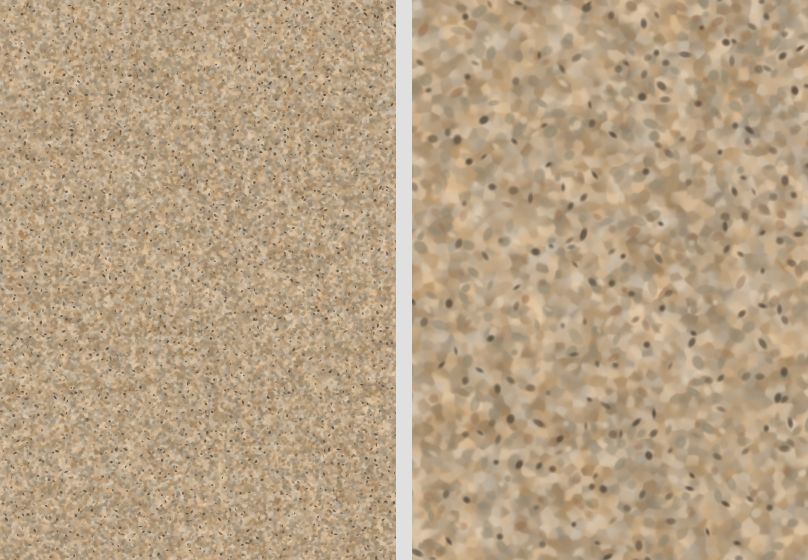
Left: the whole. Right: its middle third, enlarged.
Give the GLSL for this texture, as a Shadertoy shader.

```glsl
// Fine sandy stone: soft beige grains sprinkled with dark, grey, brown and pale specks.

// Lengths are fractions of the canvas height; cell counts are per canvas height.
const vec3 SAND = vec3(0.736, 0.645, 0.528);
const vec3 WARM_SHIFT = vec3(0.045, 0.0, -0.050);
const vec3 DARK = vec3(0.34, 0.29, 0.24);
const vec3 GREY = vec3(0.57, 0.53, 0.44);
const vec3 BROWN = vec3(0.59, 0.45, 0.33);
const vec3 PALE = vec3(0.87, 0.80, 0.69);

const float FINE_CELLS = 190.0;
const float COARSE_CELLS = 95.0;
const float CLUMP_CELLS = 28.0;
const float FINE_CONTRAST = 0.19;
const float COARSE_CONTRAST = 0.11;
const float CLUMP_CONTRAST = 0.035;
const float GRAIN_SHARPNESS = 6.0;
const float SPECK_SOFTNESS = 0.0013;

float hash(vec2 p) {
    return fract(sin(dot(p, vec2(127.1, 311.7))) * 43758.5453);
}

vec2 hash2(vec2 p) {
    return vec2(hash(p), hash(p + 57.3));
}

// Blended irregular cells: x is the tone, y the warmth, both around zero.
vec2 grains(vec2 p) {
    vec2 cell = floor(p);
    vec2 sum = vec2(0.0);
    float total = 0.0;
    for (int y = -1; y <= 1; y++) {
        for (int x = -1; x <= 1; x++) {
            vec2 id = cell + vec2(x, y);
            vec2 d = id + hash2(id) - p;
            float weight = exp(-GRAIN_SHARPNESS * dot(d, d));
            sum += weight * (hash2(id + 19.7) - 0.5);
            total += weight;
        }
    }
    return sum / total;
}

// Coverage of scattered, randomly turned oval specks.
float specks(vec2 uv, float cells, float density, float radius, float seed) {
    vec2 p = uv * cells;
    vec2 cell = floor(p);
    float soft = max(SPECK_SOFTNESS, 0.7 / iResolution.y);
    float cover = 0.0;
    for (int y = -1; y <= 1; y++) {
        for (int x = -1; x <= 1; x++) {
            vec2 id = cell + vec2(x, y);
            vec2 key = id + seed;
            vec2 d = (p - id - hash2(key)) / cells;
            float angle = 6.2832 * hash(key + 3.1);
            vec2 axis = vec2(cos(angle), sin(angle));
            float stretch = mix(1.0, 1.5, hash(key + 7.9));
            d = vec2(dot(d, axis) / stretch, dot(d, vec2(-axis.y, axis.x)) * stretch);
            float size = radius * mix(0.6, 1.3, hash(key + 11.3));
            float spot = 1.0 - smoothstep(size - soft, size + soft, length(d));
            float strength = mix(0.5, 1.0, hash(key + 23.7));
            cover = max(cover, spot * strength * step(hash(key + 31.1), density));
        }
    }
    return cover;
}

void mainImage(out vec4 fragColor, in vec2 fragCoord) {
    vec2 uv = fragCoord / iResolution.y;

    // Grain body at three scales
    vec2 fine = grains(uv * FINE_CELLS);
    vec2 coarse = grains(uv * COARSE_CELLS + 41.0);
    vec2 clump = grains(uv * CLUMP_CELLS + 83.0);
    float tone = fine.x * FINE_CONTRAST + coarse.x * COARSE_CONTRAST + clump.x * CLUMP_CONTRAST;
    vec3 color = SAND + tone + WARM_SHIFT * (fine.y + coarse.y);

    // Mineral specks, from broad and faint to small and strong
    color = mix(color, GREY, 0.75 * specks(uv, 86.0, 0.42, 0.0032, 5.0));
    color = mix(color, BROWN, 0.65 * specks(uv, 80.0, 0.20, 0.0026, 113.0));
    color = mix(color, PALE, 0.70 * specks(uv, 80.0, 0.20, 0.0022, 217.0));
    color = mix(color, DARK, 0.90 * specks(uv, 92.0, 0.30, 0.0020, 331.0));

    fragColor = vec4(clamp(color, 0.0, 1.0), 1.0);
}
```
